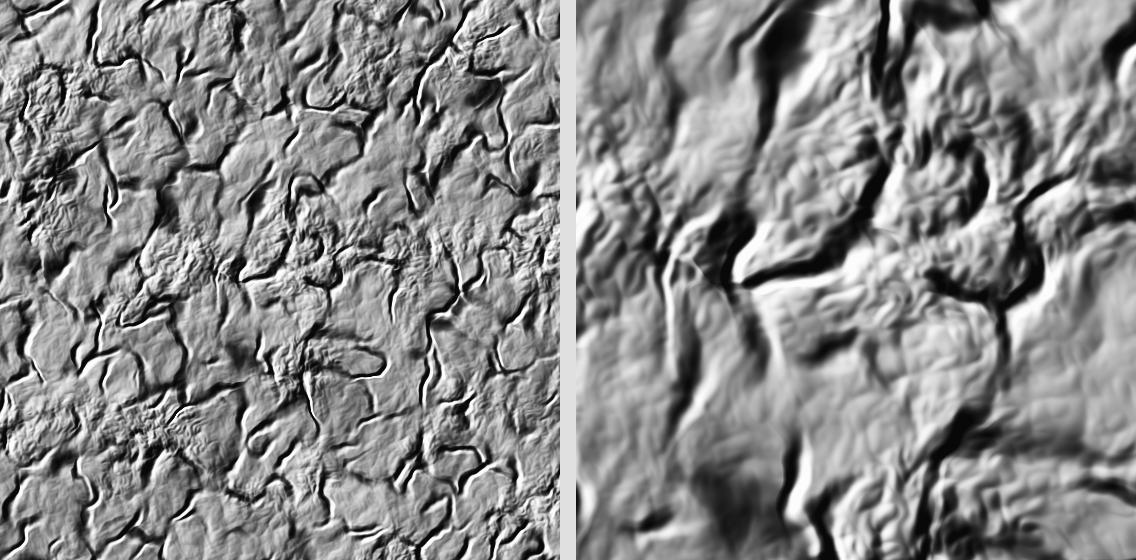
Left, the full canvas; right, a detail of the centre.
This texture map is drawn by a WebGL 1 fragment shader. Its source:

```glsl
precision highp float;
// Grey embossed bark: calm flat plates, broken black creases and lumpy patches.
// A height field is built from cells and billowed noise, then lit from the
// upper left by its slope and passed through a firm contrast curve.

uniform vec2 u_resolution;

const vec2 LIGHT_DIR = vec2(-0.85, 0.53);
const vec2 GRAIN_DIR = vec2(0.42, 0.907);
const float SLOPE_STEP = 0.0018;

vec2 hash2(vec2 p) {
  vec3 a = fract(p.xyx * vec3(0.1031, 0.1030, 0.0973));
  a += dot(a, a.yzx + 33.33);
  return fract((a.xx + a.yz) * a.zy);
}

float cornerSlope(vec2 cell, vec2 offset) {
  float angle = 6.2832 * hash2(cell).x;
  return dot(vec2(cos(angle), sin(angle)), offset);
}

// Gradient noise, roughly -0.7 to 0.7
float noise(vec2 p) {
  vec2 i = floor(p), f = p - i;
  vec2 u = f * f * f * (f * (f * 6.0 - 15.0) + 10.0);
  vec2 e = vec2(1.0, 0.0);
  float low = mix(cornerSlope(i, f), cornerSlope(i + e.xy, f - e.xy), u.x);
  float high = mix(cornerSlope(i + e.yx, f - e.yx), cornerSlope(i + e.xx, f - e.xx), u.x);
  return mix(low, high, u.y);
}

vec2 noise2(vec2 p) {
  return vec2(noise(p), noise(p + vec2(37.2, 91.7)));
}

// Rounded lumps that meet in narrow valleys
float billow(vec2 p) {
  float n = noise(p);
  return sqrt(n * n + 0.004);
}

// Distance gap to the second nearest cell, and a random value of the cell
vec2 cellGap(vec2 p) {
  vec2 base = floor(p);
  float nearest = 9.0, second = 9.0, id = 0.0;
  for (int y = -1; y <= 1; y++) {
    for (int x = -1; x <= 1; x++) {
      vec2 cell = base + vec2(float(x), float(y));
      vec2 rnd = hash2(cell + 71.0);
      float d = length(cell + rnd - p);
      if (d < nearest) {
        second = nearest;
        nearest = d;
        id = fract(rnd.x * 7.3 + rnd.y * 3.1);
      } else {
        second = min(second, d);
      }
    }
  }
  return vec2(second - nearest, id);
}

// Slanted frame: features stretch along GRAIN_DIR
vec2 slant(vec2 p, float stretch) {
  vec2 across = vec2(GRAIN_DIR.y, -GRAIN_DIR.x);
  return vec2(dot(p, across), dot(p, GRAIN_DIR) / stretch);
}

vec2 warp(vec2 p) {
  return p + 0.040 * noise2(p * 8.0 + 5.0)
           + 0.016 * noise2(p * 23.0 + 40.0)
           + 0.004 * noise2(p * 65.0 + 13.0);
}

// Lumpy octaves: the finer ones appear only where it is rough
float grain(vec2 p, float roughness) {
  float sum = 0.0, freq = 17.0, slope = mix(0.30, 0.46, roughness);
  for (int i = 0; i < 4; i++) {
    sum += slope / freq * billow(p * freq + 17.0 * float(i));
    freq *= 1.8;
    slope *= mix(0.80, 1.14, roughness);
  }
  return sum;
}

// Height in x, crack strength in y, plate tone in z
vec3 surface(vec2 p) {
  float roughness = smoothstep(-0.10, 0.35, noise(p * 6.5 + 60.0));
  vec2 bent = slant(warp(p), 1.45);
  vec2 plate = cellGap(bent * 11.0 + 20.0);
  float edge = smoothstep(0.0, 0.22, plate.x);
  float crease = smoothstep(0.0, 0.13, abs(noise(bent * 14.0 + 33.0)));

  // Patchy masks break the lines into short pieces
  float cracked = smoothstep(-0.30, 0.35, noise(p * 15.0 + 80.0));
  float creased = smoothstep(-0.10, 0.40, noise(p * 13.0 + 120.0));
  float height = 0.017 * (edge - 1.0) * cracked + 0.014 * (crease - 1.0) * creased;
  height += grain(slant(p + 0.4 * (warp(p) - p), 1.25), roughness);
  float crack = max(cracked * (1.0 - smoothstep(0.0, 0.6, edge)),
                    creased * (1.0 - smoothstep(0.0, 0.6, crease)));
  return vec3(height, crack, plate.y * edge);
}

void main() {
  vec2 p = gl_FragCoord.xy / u_resolution.y;
  vec2 reach = SLOPE_STEP * LIGHT_DIR;
  vec3 here = surface(p);
  float slope = (surface(p - reach).x - surface(p + reach).x) / (2.0 * SLOPE_STEP);

  // Slope light, dark crack floors, then plate and broad tones
  float light = 0.85 * slope + 0.09 - 0.95 * here.y;
  light += 0.22 * (here.z - 0.35) + 0.25 * noise(p * 5.0 + 9.0);

  float grey = 0.52 + 0.58 * light / sqrt(1.0 + light * light);
  gl_FragColor = vec4(vec3(clamp(grey, 0.03, 0.99)), 1.0);
}
```
